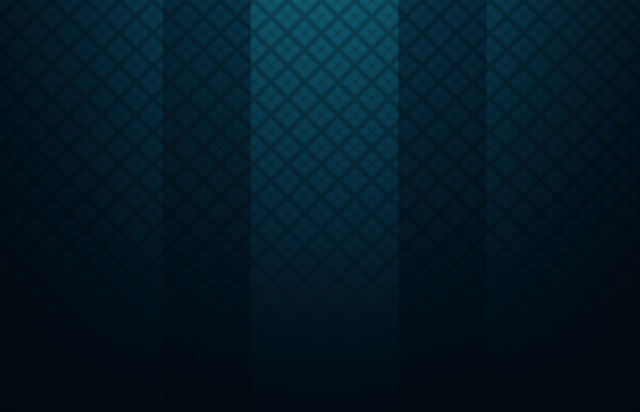
This background is drawn by a WebGL 2 fragment shader. Its source:

```glsl
#version 300 es
precision highp float;
// Dark teal damask wall in five vertical panels, lit from the top centre.

#define INNER_HALF 0.115            // half width of the bright middle panel
#define OUTER_HALF 0.253            // outer edge of the two dark panels
#define PANEL_MID 0.507             // horizontal centre of the panels
#define TILE vec2(0.0818, 0.0796)   // pattern period, in canvas heights
#define TILE_ORIGIN vec2(0.780, 0.641)
#define DARK_GAIN 0.60
#define OUTER_GAIN 0.92
#define LATTICE_DEPTH 0.30
#define FLOWER_DEPTH 0.17

uniform vec2 u_resolution;
out vec4 outColor;

const vec3 NIGHT = vec3(0.006, 0.033, 0.062);
const vec3 TEAL  = vec3(0.018, 0.140, 0.205);
const vec3 GLOW  = vec3(0.050, 0.310, 0.390);

// Soft coverage of a shape from its signed distance.
float cover(float d, float soft) {
    return 1.0 - smoothstep(-soft, soft, d);
}

// Four round petals on the axes, with an open eye at the centre.
float flower(vec2 a, float soft) {
    a = abs(a);
    if (a.y > a.x) a = a.yx;
    float petal = cover(length((a - vec2(0.21, 0.0)) * vec2(0.85, 1.0)) - 0.115, soft);
    float bud = cover(length(a - vec2(0.145)) - 0.045, soft);
    float eye = cover(length(a) - 0.055, soft);
    return max(petal, bud) * (1.0 - eye);
}

// Brightness of the diamond lattice with a flower in every cell.
float damask(vec2 p) {
    vec2 t = (p - TILE_ORIGIN) / TILE;
    float soft = max(0.04, 1.0 / (u_resolution.y * TILE.y));
    vec2 q = vec2(t.x + t.y, t.x - t.y);
    vec2 cell = fract(q + 0.5) - 0.5;
    vec2 axial = 0.5 * vec2(cell.x + cell.y, cell.x - cell.y);
    float edge = 0.5 - max(abs(cell.x), abs(cell.y));
    float lattice = cover(edge - 0.065, soft * 1.5);
    float ground = (1.0 - flower(axial, soft)) * (1.0 - lattice);
    return 1.08 - LATTICE_DEPTH * lattice - FLOWER_DEPTH * ground;
}

// Light gain of the panel at horizontal distance dx from the middle.
float panelGain(float dx) {
    float aa = 1.0 / u_resolution.x;
    float gain = mix(1.0, DARK_GAIN, smoothstep(-aa, aa, dx - INNER_HALF));
    return mix(gain, OUTER_GAIN, smoothstep(-aa, aa, dx - OUTER_HALF));
}

void main() {
    vec2 uv = gl_FragCoord.xy / u_resolution;
    vec2 p = gl_FragCoord.xy / u_resolution.y;
    float dx = abs(uv.x - PANEL_MID);

    // Light falls off downwards and towards both sides.
    float falloff = pow(uv.y, 1.3) * exp(-6.0 * dx * dx);
    float light = (falloff + 0.035 * exp(-14.0 * dx * dx)) * panelGain(dx);

    // Colour ramp, then the woven pattern, fading near the floor.
    vec3 color = mix(NIGHT, TEAL, smoothstep(0.0, 1.0, light * 1.1 + 0.12));
    color = light < 0.4 ? mix(NIGHT, TEAL, light / 0.4)
                        : mix(TEAL, GLOW, (light - 0.4) / 0.6);
    float weave = mix(1.0, damask(p), smoothstep(0.05, 0.5, uv.y));
    outColor = vec4(color * weave, 1.0);
}
```
